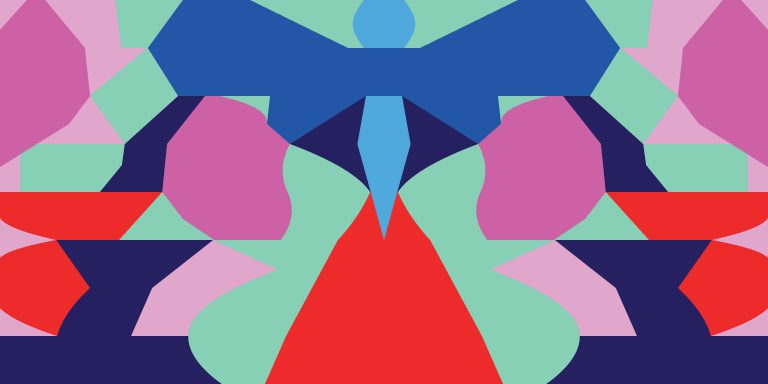
Reproduce this background procedurally as a Shadertoy shader.

```glsl
const vec3 MINT = vec3(.53, .81, .71);
const vec3 MAGENTA = vec3(.80, .38, .65);
const vec3 RED = vec3(.93, .17, .17);
const vec3 PINK = vec3(.88, .65, .80);
const vec3 SKY = vec3(.31, .66, .86);
const vec3 BLUE = vec3(.13, .34, .65);
const vec3 NAVY = vec3(.145, .13, .38);

// Edge from a to b, bowed sideways by k
float bow(float t, float a, float b, float k) {
    return mix(a, b, t) + k * t * (1. - t);
}

// x at height y on the line through a and b
float lineX(float y, vec2 a, vec2 b) {
    return mix(a.x, b.x, (y - a.y) / (b.y - a.y));
}

// Rounded lobe between rows 2 and 5
bool inLobe(float x, float y) {
    float t = fract(y);
    float inner = y < 2.58 ? 2.44 + .98 * pow(max(1. - t / .58, 0.), 2.5)
                : y < 3. ? lineX(y, vec2(2.44, 2.58), vec2(1.96, 3))
                : y < 4. ? bow(t, 1.96, 2.01, .5)
                : bow(t, 2.01, 2.15, -.6);
    float outer = min(lineX(y, vec2(3.73, 2), vec2(4.52, 3)),
                      lineX(y, vec2(4.52, 3), vec2(4.62, 4)));
    outer = min(outer, lineX(y, vec2(4.62, 4), vec2(4.19, 4.56)));
    outer = min(outer, lineX(y, vec2(4.19, 4.56), vec2(3.54, 5)));
    return y >= 2. && y < 5. && x > inner && x < outer;
}

// Faceted disc at the upper sides
bool inSideDisc(float x, float y) {
    float inner = max(lineX(y, vec2(7.06, 0), vec2(6.23, 1)),
                      lineX(y, vec2(6.23, 1), vec2(6.125, 2)));
    inner = max(inner, lineX(y, vec2(6.125, 2), vec2(6.56, 2.58)));
    inner = max(inner, lineX(y, vec2(6.56, 2.58), vec2(8, 3.48)));
    return x > inner && x < 7.44 + .9 * y;
}

// x: distance from the mirror axis, y: rows down from the top
vec3 pattern(float x, float y) {
    float t = fract(y);
    vec3 c = MINT;

    if (y < 1.) {                       // wing tops and head
        if (x > mix(2.79, .75, t) && x < mix(4.19, 4.92, t)) c = BLUE;
        if (x > mix(5.6, 5.48, t)) c = PINK;
        if (x < .42 + .23 * sin(3.1416 * t)) c = SKY;
    } else if (y < 2.) {                // wing body
        if (x < mix(4.92, 4.29, t)) c = BLUE;
        if (x > mix(4.94, 6.125, t)) c = PINK;
    } else if (y < 3.) {                // lower wings
        if (x < mix(4.29, 5.4, t)) c = NAVY;
        if (x > mix(.38, 1.96, t) && x < 3.) c = BLUE;
        if (x > 2.375 + .11 * t && x < 3.6) c = MINT;
        if (x > mix(6.125, 5.4, t)) c = PINK;
    } else if (y < 4.) {                // dark folds
        if (x < bow(t, 1.96, .29, -1.)) c = NAVY;
        if (x > 4. && x < max(5.4 + .14 * t, 5.1 + .82 * t)) c = NAVY;
        if (x > 7.58) c = PINK;
    } else if (y < 5.) {                // red side blades
        if (x > mix(4.62, 5.52, t)) c = RED;
        if (x > bow(max((t - .54) / .46, 0.), 8., 6.83, .9)) c = PINK;
        if (x < bow(t, .29, .96, -.25)) c = RED;
    } else if (y < 7.) {                // pink leaves and side diamonds
        float leaf = max(lineX(y, vec2(3.56, 5), vec2(2.21, 5.62)),
                         4.08 - .98 * (7. - y) * (7. - y));
        if (x > leaf) c = PINK;
        if (x > min(lineX(y, vec2(3.56, 5), vec2(4.83, 6)),
                    lineX(y, vec2(4.83, 6), vec2(5.27, 7)))) c = NAVY;
        float diamond = y < 6. ? mix(6.83, 6.125, t) : bow(t, 6.125, 6.81, .4);
        if (x > diamond) c = RED;
        if (x > bow(min((y - 5.) / .375, 1.), 6.83, 8., .85)) c = PINK;
        if (x > bow(max((y - 6.42) / .58, 0.), 8., 6.81, .6)) c = PINK;
        if (x < lineX(y, vec2(.96, 5), vec2(2.04, 7))) c = RED;
    } else {                            // base
        if (x > 4.08 - .7 * t * t) c = NAVY;
        if (x < mix(2.04, 2.48, t)) c = RED;
    }

    if (inLobe(x, y) || inSideDisc(x, y)) c = MAGENTA;

    // Central kite
    float kite = min(lineX(y, vec2(.375, 2), vec2(.555, 3)),
                     lineX(y, vec2(.555, 3), vec2(0, 5)));
    if (y >= 2. && x < kite) c = SKY;
    return c;
}

void mainImage(out vec4 fragColor, in vec2 fragCoord) {
    const int N = 4;
    vec3 sum = vec3(0);
    // Supersampling smooths every edge
    for (int i = 0; i < N * N; i++) {
        vec2 offset = (vec2(i % N, i / N) + .5) / float(N) - .5;
        vec2 p = (fragCoord + offset - vec2(.5 * iResolution.x, 0)) * 8. / iResolution.y;
        sum += pattern(abs(p.x), 8. - p.y);
    }
    fragColor = vec4(sum / float(N * N), 1);
}
```
